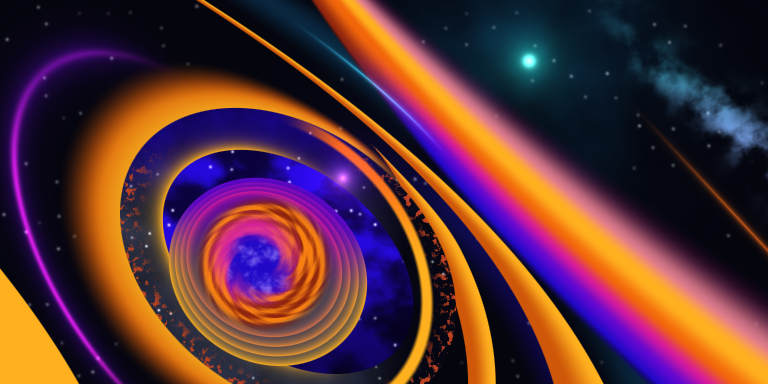
Write a Shadertoy shader that draws this background.

```glsl
const vec3 INK = vec3(0.015, 0.018, 0.05);
const vec3 TEAL = vec3(0.02, 0.13, 0.19);
const vec3 SLATE = vec3(0.15, 0.17, 0.25);
const vec3 BLUE = vec3(0.13, 0.03, 0.78);
const vec3 VIOLET = vec3(0.38, 0.03, 0.82);
const vec3 MAGENTA = vec3(0.84, 0.1, 0.62);
const vec3 PINK = vec3(0.95, 0.52, 0.6);
const vec3 RUST = vec3(0.55, 0.14, 0.05);
const vec3 ORANGE = vec3(0.95, 0.4, 0.04);
const vec3 YELLOW = vec3(1, 0.69, 0.12);

float rise(float a, float b, float x) { return smoothstep(a, b, x); }
float fall(float a, float b, float x) { return 1.0 - smoothstep(a, b, x); }
float bump(float a, float b, float x) {
  float m = 0.5 * (a + b);
  return rise(a, m, x) * fall(m, b, x);
}

vec2 hash(vec2 p) {
  p = vec2(dot(p, vec2(127.1, 311.7)), dot(p, vec2(269.5, 183.3)));
  return fract(sin(p) * 43758.5) * 2.0 - 1.0;
}

float noise(vec2 p) {
  vec2 i = floor(p), f = fract(p), u = f * f * (3.0 - 2.0 * f), e = vec2(1, 0);
  float low = mix(dot(hash(i), f), dot(hash(i + e), f - e), u.x);
  float high = mix(dot(hash(i + e.yx), f - e.yx), dot(hash(i + 1.0), f - 1.0), u.x);
  return mix(low, high, u.y);
}

float fbm(vec2 p) {
  float sum = 0.5, amp = 0.6;
  for (int i = 0; i < 5; i++, amp *= 0.5) {
    sum += amp * noise(p);
    p = mat2(1.6, 1.2, -1.2, 1.6) * p;
  }
  return clamp(sum, 0.0, 1.0);
}

float stars(vec2 p, float cells) {
  vec2 id = floor(p * cells), h = hash(id);
  float d = length(fract(p * cells) - 0.5 - 0.3 * h);
  return step(0.72, hash(id + 7.0).x) * exp(-d * d * 90.0) * (0.5 + 0.3 * h.y);
}

// Antialiased coverage where the field is negative
float inside(float d) { return clamp(0.5 - d / fwidth(d), 0.0, 1.0); }

// Radius in a sheared ellipse: 1 on its rim
float ellipse(vec2 p, vec2 center, vec2 extent, float shear) {
  vec2 q = (p - center) / extent;
  return sqrt((dot(q, q) + 2.0 * shear * q.x * q.y) / (1.0 - shear * shear));
}

// Horizontal offset from a parabola in depth below the top
float arc(vec2 p, float a, float b, float c) {
  float t = 1.0 - p.y;
  return p.x - a - t * (b + t * c);
}

vec3 sky(vec2 p) {
  float cloud = fbm(p * 4.0 + 3.0), d = length(p - vec2(1.378, 0.841));
  vec3 col = INK + TEAL * 1.3 * cloud * exp(-d * d * 9.0) + 0.5 * stars(p, 22.0);
  col += vec3(0.1, 0.65, 0.55) * exp(-d * 24.0) + vec3(0.7, 1, 0.9) * exp(-d * d * 4500.0);
  float wisp = arc(p, 1.55, 1.12, 0.0) + 0.25 * (cloud - 0.5);
  float veil = exp(-wisp * wisp * 90.0) * rise(1.5, 1.75, p.x) * rise(0.35, 0.8, fbm(p * 11.0));
  col += veil * mix(vec3(0.45, 0.6, 0.85), vec3(0.15, 0.42, 0.46), rise(0.6, 0.85, p.y));
  return col + ORANGE * exp(-abs(arc(p, 1.393, 0.93, 0.0)) * 130.0) * fall(0.4, 0.75, p.y) * 0.8;
}

vec3 prismBand(vec3 col, float s, float depth) {
  vec3 c = mix(BLUE, VIOLET, rise(-1.0, -0.75, s));
  c = mix(c, MAGENTA, rise(-0.8, -0.52, s));
  c = mix(c, ORANGE, rise(-0.58, -0.3, s));
  c = mix(mix(RUST, ORANGE, rise(-1.0, -0.4, s)), c, rise(0.08, 0.4, depth));
  c = mix(c, YELLOW, rise(-0.35, 0.0, s));
  c = mix(c, PINK, rise(0.05, 0.4, s));
  c = mix(c, MAGENTA * 0.6, rise(0.4, 1.1, s));
  return mix(col, c, rise(-1.1, -0.95, s) * fall(0.15, 1.25, s));
}

vec3 ribbon(vec3 col, float x, float w) {
  vec3 c = mix(ORANGE * 0.85, YELLOW, rise(-0.6, 0.9, x / max(w, 0.001)));
  return mix(col, c, inside(abs(x) - w) * step(0.0005, w));
}

vec3 planet(vec3 col, vec2 p) {
  // Nested tan and violet shells
  float upper = rise(0.24, 0.46, p.y + 0.15 * (p.x - 0.69));
  for (float f = 0.0; f < 1.1; f += 0.333) {
    float r = ellipse(p, vec2(0.698 - 0.01 * f, 0.292 + 0.02 * f), vec2(0.258, 0.245) - 0.055 * f, 0.12);
    vec3 rim = mix(mix(YELLOW, vec3(0.85, 0.45, 0.28), f), mix(VIOLET, MAGENTA, f), upper);
    vec3 shade = mix(SLATE * 1.3, VIOLET * 0.75, upper);
    col = mix(col, mix(shade, rim, exp(-abs(1.0 - r) * 14.0)), inside(r - 1.0));
  }
  // Swirling clouds and glowing core
  vec2 q = p - vec2(0.688, 0.3125);
  float r = length(q) / 0.185, a = r * 4.0;
  float cloud = fbm(mat2(cos(a), -sin(a), sin(a), cos(a)) * q * 16.0);
  vec3 c = mix(RUST, mix(ORANGE, YELLOW, 0.35), rise(0.25, 0.7, cloud + 0.15 * sin(r * 40.0)));
  col = mix(col, c, fall(0.8, 1.0, r));
  float wobble = 0.05 * (cloud - 0.5);
  col = mix(col, mix(MAGENTA, PINK, 0.3 * cloud), fall(0.07, 0.135, length(p - vec2(0.66, 0.325)) + wobble));
  c = mix(BLUE, vec3(0.5, 0.4, 0.95), rise(0.4, 0.85, fbm(p * 25.0)));
  return mix(col, c, fall(0.05, 0.1, length(p - vec2(0.672, 0.307)) + wobble));
}

void mainImage(out vec4 fragColor, in vec2 fragCoord) {
  vec2 p = fragCoord / iResolution.y;
  float depth = 1.0 - p.y;
  float s = arc(p, 0.906, 0.9, 0.211) / (0.091 + 0.22 * depth);
  vec3 col = prismBand(sky(p), s, depth);

  // Dark sheets and ribbons beside the band
  float outer = arc(p, 0.521, 1.57, -0.584);
  vec3 sheet = TEAL * bump(0.04, 0.3, outer) + BLUE * 0.3 * bump(-0.14, 0.07, outer) * rise(0.3, 0.6, depth);
  col += sheet * fall(-1.1, -1.0, s);
  col += vec3(0.2, 0.65, 0.75) * exp(-abs(arc(p, 0.682, 1.5, -0.768)) * 180.0) * bump(0.04, 0.42, depth);
  col = ribbon(col, outer, 0.01 + 0.055 * depth * depth);
  col = ribbon(col, arc(p, 0.525, 1.452, -0.722), 0.036 * rise(0.355, 0.65, depth));

  // Magenta loop and yellow corner
  float loop = abs(ellipse(p, vec2(0.521, 0.297), vec2(0.484, 0.565), 0.54) - 1.0);
  vec3 glow = MAGENTA * 0.75 * exp(-loop * loop * 2500.0) * (1.0 - 0.7 * rise(0.5, 0.85, p.y));
  col += fall(0.18, 0.5, p.x) * (VIOLET * 0.5 * exp(-loop * 17.0) + glow);
  col = mix(col, YELLOW, inside(arc(p, -0.744, 1.33, -0.38)));

  // Great orange ring
  vec2 hub = vec2(0.75, 0.318);
  float rA = ellipse(p, hub, vec2(0.4375, 0.401), 0.315);
  float e = (rA - 1.0) / mix(0.38, 0.06, rise(0.3, 1.05, p.x));
  vec3 c = mix(YELLOW * 0.95, ORANGE * 0.9, rise(-0.2, 0.7, e));
  col = mix(col, c, fall(0.25, 1.0, e) * fall(0.9, 1.1, p.x));

  // Starry hollow with a speckled rim
  c = mix(SLATE, BLUE * 0.6, rise(0.42, 0.66, p.y));
  c = mix(c, INK * 1.5, rise(0.85, 1.08, p.x)) * (0.6 + 0.7 * fbm(p * 9.0));
  float grit = rise(0.52, 0.7, fbm(p * 55.0)) * rise(0.83, 0.98, rA) * fall(0.5, 0.65, p.y);
  c = mix(c, vec3(0.75, 0.26, 0.13), grit) + stars(p, 30.0);
  col = mix(col, c, inside(rA - 1.0));
  float rB = ellipse(p, hub, vec2(0.326, 0.292), 0.38);
  col = mix(col, YELLOW, exp(-abs(rB - 1.0) * 17.0) * fall(0.6, 0.95, p.x));
  float rC = ellipse(p, vec2(0.716, 0.31), vec2(0.396, 0.401), 0.25);
  c = mix(YELLOW, ORANGE, rise(0.3, 0.6, p.y));
  col = mix(col, c, fall(0.02, 0.05, abs(rC - 1.0)) * rise(0.72, 0.9, p.x));

  // Blue nebula disc, flare and planet
  c = mix(BLUE * 0.3, BLUE * 1.1, rise(0.3, 0.7, fbm(p * vec2(7, 9))));
  c *= 0.45 + 0.55 * rise(0.05, 0.35, p.y);
  col = mix(col, c + stars(p, 26.0), inside(rB - 1.0));
  float flare = length(p - vec2(0.893, 0.536));
  col += PINK * exp(-flare * 70.0) + VIOLET * 0.5 * exp(-flare * 18.0);
  fragColor = vec4(clamp(planet(col, p), 0.0, 1.0), 1);
}
```
